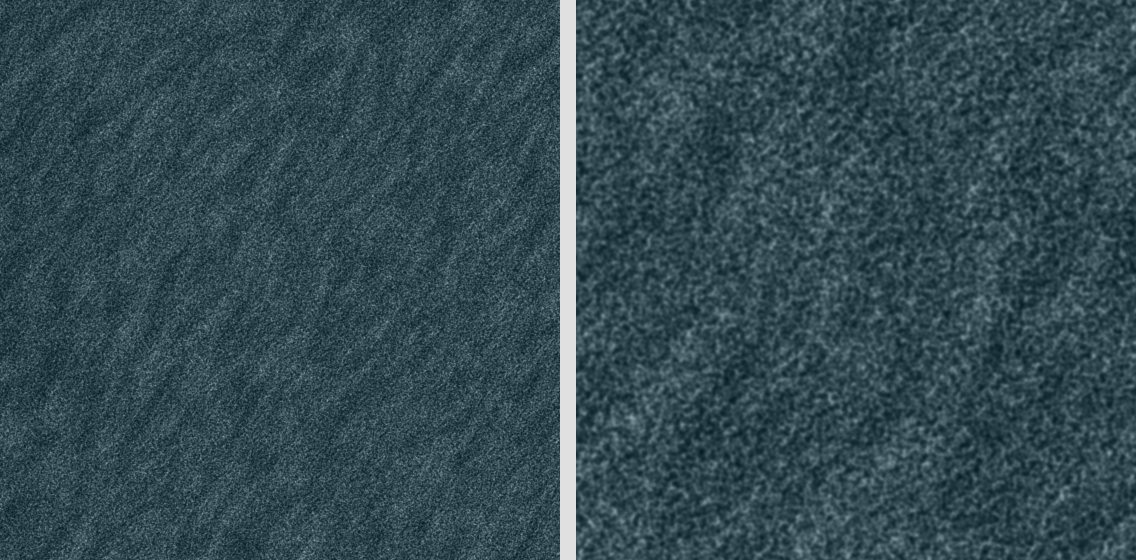
Left, the full canvas; right, a detail of the centre.
Write a WebGL 2 fragment shader that draws this texture.

```glsl
#version 300 es
precision highp float;
// Dark teal, finely grained surface with faint slanted ripples.

uniform vec2 u_resolution;
out vec4 fragColor;

const vec3 BASE_COLOR = vec3(0.195, 0.281, 0.315);
const vec3 TONE_STEP = vec3(0.066, 0.067, 0.066);
const float RIPPLE_ANGLE = 0.95;
const float GRAIN_ANGLE = 0.60;
const float TAU = 6.28319;

// Integer hash of a lattice cell, mapped to 0..1
float hash(vec2 cell, uint seed) {
  uvec2 q = uvec2(ivec2(cell)) * uvec2(1597u, 3812u) + seed * 7919u;
  uint h = (q.x ^ (q.y * 26699u)) * 277803u + q.y;
  h = (h ^ (h >> 15u)) * 739981u;
  h = (h ^ (h >> 13u)) * 912271u;
  h ^= h >> 16u;
  return float(h & 65535u) / 65535.0;
}

// Slope contributed by one lattice corner
float slope(vec2 cell, vec2 offset, uint seed) {
  float turn = hash(cell, seed) * TAU;
  return dot(vec2(cos(turn), sin(turn)), offset);
}

// Gradient noise, scaled to about unit deviation
float noise(vec2 p, uint seed) {
  vec2 cell = floor(p);
  vec2 f = fract(p);
  vec2 w = f * f * (3.0 - 2.0 * f);
  vec2 e = vec2(1.0, 0.0);
  float low = mix(slope(cell, f, seed), slope(cell + e, f - e, seed), w.x);
  float high = mix(slope(cell + e.yx, f - e.yx, seed), slope(cell + 1.0, f - 1.0, seed), w.x);
  return mix(low, high, w.y) * 4.7;
}

// Coordinates along and across a direction
vec2 alignTo(vec2 p, float angle) {
  vec2 dir = vec2(cos(angle), sin(angle));
  return vec2(dot(p, dir), dot(p, vec2(-dir.y, dir.x)));
}

// Long, slightly wandering ripples in three widths
float ripples(vec2 p, float angle) {
  vec2 bend = vec2(noise(p * 6.0, 1u), noise(p * 6.0, 2u));
  vec2 q = alignTo(p + 0.005 * bend, angle);
  return 0.15 * noise(q * vec2(8.0, 27.0), 3u)
       + 0.26 * noise(q * vec2(13.0, 45.0), 4u)
       + 0.21 * noise(q * vec2(30.0, 80.0), 5u);
}

// Slanted flecks, crisp speckle and the finest dust
float grain(vec2 p, float angle) {
  return 0.46 * noise(alignTo(p, angle + 0.3) * vec2(120.0, 200.0), 6u)
       + 0.64 * noise(alignTo(p, angle) * 270.0, 7u)
       + 0.42 * noise(alignTo(p, angle - 0.4) * 390.0, 8u);
}

// Broad light falloff, dimmer towards the left edge
float shading(vec2 p) {
  return 0.06 * noise(p * 4.0, 9u) + 0.05 - 0.32 * (1.0 - smoothstep(0.0, 0.28, p.x));
}

void main() {
  vec2 p = gl_FragCoord.xy / u_resolution.y;
  float tone = ripples(p, RIPPLE_ANGLE) + grain(p, GRAIN_ANGLE) + shading(p);

  // Lift the brightest grains a little more than the dark ones sink
  tone += 0.09 * (tone * tone - 1.0);
  fragColor = vec4(clamp(BASE_COLOR + TONE_STEP * tone, 0.0, 1.0), 1.0);
}
```
